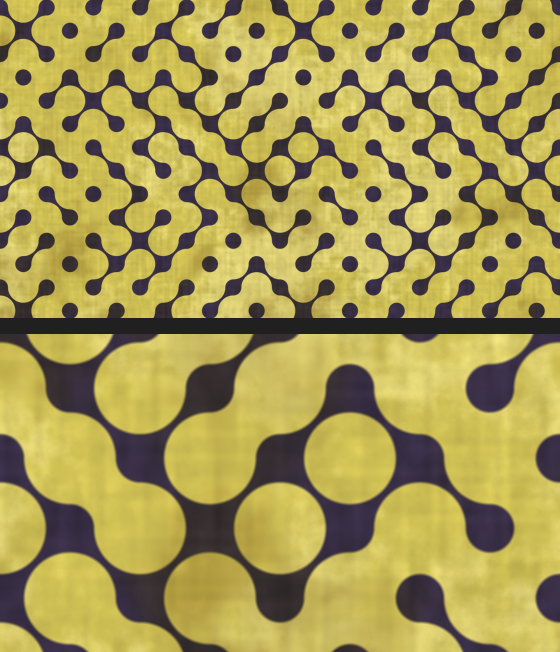
Top, the full canvas; bottom, a detail of the centre.
Reproduce this pattern procedurally as a Shadertoy shader.

```glsl
// Blobby two-colour Truchet tiling on aged cloth. Lattice points alternate between
// large yellow discs and small dark discs; each square cell links one diagonal pair.
// A hash picks the links in a 12 x 12 block that repeats; layered noise adds wear.

const float CELLS_ACROSS = 24.0;
const float BLOCK = 12.0;          // cells per repeat, both ways
const float DISC_RADIUS = 0.655;   // yellow disc, in cells; dark takes the rest
const float ROW_OFFSET = 0.31;     // lowest lattice row above the bottom edge
const float DARK_LINK_SHARE = 0.5;

const vec3 YELLOW = vec3(0.81, 0.75, 0.33);
const vec3 PALE_YELLOW = vec3(0.86, 0.81, 0.45);
const vec3 OCHRE = vec3(0.62, 0.53, 0.20);
const vec3 PLUM = vec3(0.22, 0.18, 0.27);
const vec3 UMBER = vec3(0.21, 0.18, 0.18);

float hash(vec2 p) {
    vec3 q = fract(p.xyx * 0.1031);
    q += dot(q, q.yzx + 33.33);
    return fract((q.x + q.y) * q.z);
}

float valueNoise(vec2 p) {
    vec2 i = floor(p), f = fract(p);
    f = f * f * (3.0 - 2.0 * f);
    float low = mix(hash(i), hash(i + vec2(1.0, 0.0)), f.x);
    float high = mix(hash(i + vec2(0.0, 1.0)), hash(i + 1.0), f.x);
    return mix(low, high, f.y);
}

float fbm(vec2 p) {
    float sum = 0.0, amplitude = 0.5;
    for (int octave = 0; octave < 5; octave++) {
        sum += amplitude * valueNoise(p);
        p = mat2(1.6, 1.2, -1.2, 1.6) * p + 17.3;
        amplitude *= 0.5;
    }
    return sum / 0.97;
}

// Distance from p to the nearer of two points
float pairDistance(vec2 p, vec2 a, vec2 b) {
    return min(length(p - a), length(p - b));
}

// Signed distance to the dark network, negative inside
float networkDistance(vec2 p, float radius, float block) {
    vec2 cell = floor(p), f = p - cell;
    // Mirror odd cells so yellow corners always lie at (0,0) and (1,1)
    if (mod(cell.x + cell.y, 2.0) > 0.5) f.x = 1.0 - f.x;
    bool linkDark = hash(mod(cell, block) + 41.0) < DARK_LINK_SHARE;
    float toYellow = pairDistance(f, vec2(0.0), vec2(1.0));
    float toDark = pairDistance(f, vec2(1.0, 0.0), vec2(0.0, 1.0));
    return linkDark ? radius - toYellow : toDark - (1.0 - radius);
}

// Fine crossed threads, centred on zero
float weave(vec2 p) {
    float warp = valueNoise(p * vec2(9.0, 0.9) + 60.0);
    float weft = valueNoise(p * vec2(0.9, 9.0) + 90.0);
    return 0.6 * warp + 0.4 * weft - 0.5;
}

void mainImage(out vec4 fragColor, in vec2 fragCoord) {
    vec2 p = fragCoord / iResolution.x * CELLS_ACROSS;
    float pixel = CELLS_ACROSS / iResolution.x;

    // Network with softly printed edges
    float d = networkDistance(p - vec2(0.0, ROW_OFFSET), DISC_RADIUS, BLOCK);
    float soft = max(pixel * 0.75, 0.03);
    float ink = 1.0 - smoothstep(-soft, soft, d);

    // Wear layers
    float cloud = fbm(p * 0.28 + 5.0);
    float blotch = fbm(p * 0.45 + 70.0);
    float grain = fbm(p * 3.5 + 130.0) - 0.5;
    float stain = smoothstep(0.54, 0.82, blotch + 0.25 * grain);
    float bleach = smoothstep(0.46, 0.68, cloud + 0.30 * grain);

    // Cloth and ink colours
    vec3 cloth = mix(YELLOW, PALE_YELLOW, bleach);
    cloth = mix(cloth, OCHRE, 0.75 * stain);
    cloth *= 1.0 + 0.13 * weave(p) + 0.16 * grain;
    vec3 dye = mix(PLUM, UMBER, smoothstep(0.42, 0.64, blotch));
    dye *= 1.0 + 0.25 * weave(p) + 0.25 * grain;

    fragColor = vec4(clamp(mix(cloth, dye, ink), 0.0, 1.0), 1.0);
}
```
